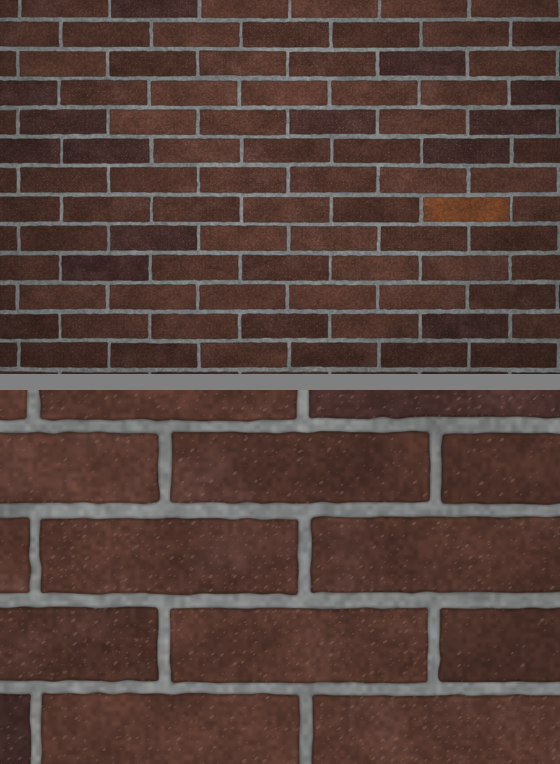
Top: the whole. Bottom: its middle third, enlarged.
Give the GLSL for this texture, as a WebGL 2 fragment shader.

```glsl
#version 300 es
precision highp float;

uniform vec2 u_resolution;
out vec4 fragColor;

// Lengths are fractions of the canvas height
const vec2 PITCH = vec2(0.2406, 0.07797);
const vec2 ORIGIN = vec2(0.049, 0.0117);
const vec2 JOINT = vec2(0.0106, 0.0128);
const vec2 OCHRE_CELL = vec2(4.0, 5.0);

const vec3 BRICK_DARK = vec3(0.265, 0.172, 0.145);
const vec3 BRICK_LIGHT = vec3(0.375, 0.245, 0.202);
const vec3 BRICK_PLUM = vec3(0.245, 0.165, 0.160);
const vec3 BRICK_OCHRE = vec3(0.500, 0.290, 0.165);
const vec3 FLECK = vec3(0.530, 0.420, 0.380);
const vec3 HAZE = vec3(0.430, 0.310, 0.290);
const vec3 MORTAR = vec3(0.495, 0.505, 0.500);

float hash(vec2 p) {
  vec3 q = fract(vec3(p.xyx) * 0.1031);
  q += dot(q, q.yzx + 33.33);
  return fract((q.x + q.y) * q.z);
}

vec2 hash2(vec2 p) {
  return vec2(hash(p), hash(p + 71.7));
}

float noise(vec2 p) {
  vec2 i = floor(p), f = fract(p);
  f = f * f * (3.0 - 2.0 * f);
  float low = mix(hash(i), hash(i + vec2(1.0, 0.0)), f.x);
  float high = mix(hash(i + vec2(0.0, 1.0)), hash(i + 1.0), f.x);
  return mix(low, high, f.y);
}

float fbm(vec2 p) {
  float sum = 0.0, amplitude = 0.5;
  for (int i = 0; i < 4; i++) {
    sum += amplitude * noise(p);
    p = p * 2.03 + 17.3;
    amplitude *= 0.5;
  }
  return sum;
}

float roundedBox(vec2 p, vec2 halfSize, float radius) {
  vec2 q = abs(p) - halfSize + radius;
  return length(max(q, 0.0)) + min(max(q.x, q.y), 0.0) - radius;
}

// Small slanted chips, at most one in each grid cell
float flecks(vec2 p, float size, float density, float blur) {
  vec2 g = p / size, id = floor(g);
  vec2 q = fract(g) - 0.3 - 0.4 * hash2(id + 5.0);
  q = mat2(0.8, -0.6, 0.6, 0.8) * q * vec2(1.0, 1.1);
  float radius = 0.08 + 0.17 * hash(id + 41.0);
  float d = length(q * vec2(1.0, 1.7)) - radius;
  float present = step(hash(id + 97.0), density);
  return present * (1.0 - smoothstep(-blur / size, blur / size, d));
}

// Light falls off from the upper middle of the wall
float lightAt(vec2 p, vec2 middle) {
  vec2 q = (p - middle) * vec2(0.93, 1.0);
  return mix(0.48, 1.04, exp(-1.35 * pow(dot(q, q), 1.15)));
}

vec3 brickColor(vec2 p, vec2 cell, float edge, float pixel) {
  float tone = hash(cell + 13.0);
  float ochre = 1.0 - step(0.5, distance(cell, OCHRE_CELL));
  vec3 color = mix(BRICK_DARK, BRICK_LIGHT, 0.15 + 0.7 * tone);
  color = mix(color, BRICK_PLUM, 0.75 * step(0.88, hash(cell + 29.0)));
  color = mix(color, BRICK_OCHRE, ochre * (0.7 + 0.3 * noise(p * vec2(12.0, 70.0))));

  // Stains, pale haze, grain and chips
  vec2 shifted = p + cell * 3.7;
  color *= 0.80 + 0.42 * fbm(shifted * vec2(18.0, 26.0));
  float haze = smoothstep(0.45, 0.75, fbm(shifted * 22.0 + 9.0));
  color = mix(color, HAZE, 0.40 * haze * hash(cell + 53.0));
  color *= 0.88 + 0.24 * noise(p * 230.0);
  float density = mix(0.15, 0.6, hash(cell + 67.0)) * (1.0 - 0.7 * ochre);
  float chips = flecks(p, 0.0095, density, pixel);
  chips = max(chips, 0.7 * flecks(p + 0.37, 0.0062, density, pixel));
  color = mix(color, FLECK, 0.38 * chips);

  // Worn, darker rim
  return color * mix(0.76, 1.0, smoothstep(0.0, 0.0035, -edge));
}

vec3 mortarColor(vec2 p, float edge) {
  float grain = 0.6 * noise(p * 210.0) + 0.4 * noise(p * 95.0 + 31.0);
  vec3 color = MORTAR * (0.83 + 0.32 * grain);
  color *= 0.92 + 0.16 * noise(p * 14.0);
  return color * mix(0.82, 1.0, smoothstep(0.0, 0.003, edge));
}

void main() {
  float pixel = 1.0 / u_resolution.y;
  vec2 p = gl_FragCoord.xy * pixel;
  vec2 wobble = vec2(noise(p * 75.0), noise(p * 75.0 + 47.0)) - 0.5;
  vec2 wall = p + 0.0024 * wobble;
  wall.y += 0.003 * (noise(vec2(p.x * 4.0, p.y * 9.0)) - 0.5);

  // Running bond: every other course moves by almost half a brick
  vec2 grid = (wall - ORIGIN) / PITCH;
  float row = floor(grid.y);
  grid.x -= 0.47 * mod(row, 2.0) + 0.035 * (hash(vec2(row, 3.0)) - 0.5);
  vec2 cell = floor(grid);
  vec2 local = (grid - cell - 0.5) * PITCH;
  local += 0.0022 * (hash2(cell + 19.0) - 0.5);
  vec2 halfSize = 0.5 * (PITCH - JOINT) + 0.0012 * (hash2(cell + 83.0) - 0.5);
  float edge = roundedBox(local, halfSize, 0.003);

  float light = lightAt(p, vec2(0.5 * u_resolution.x * pixel, 0.63));
  vec3 brick = brickColor(p, cell, edge, pixel) * light;
  vec3 mortar = mortarColor(p, edge) * pow(light, 0.55);
  vec3 color = mix(brick, mortar, smoothstep(-pixel, pixel, edge));
  fragColor = vec4(color, 1.0);
}
```
